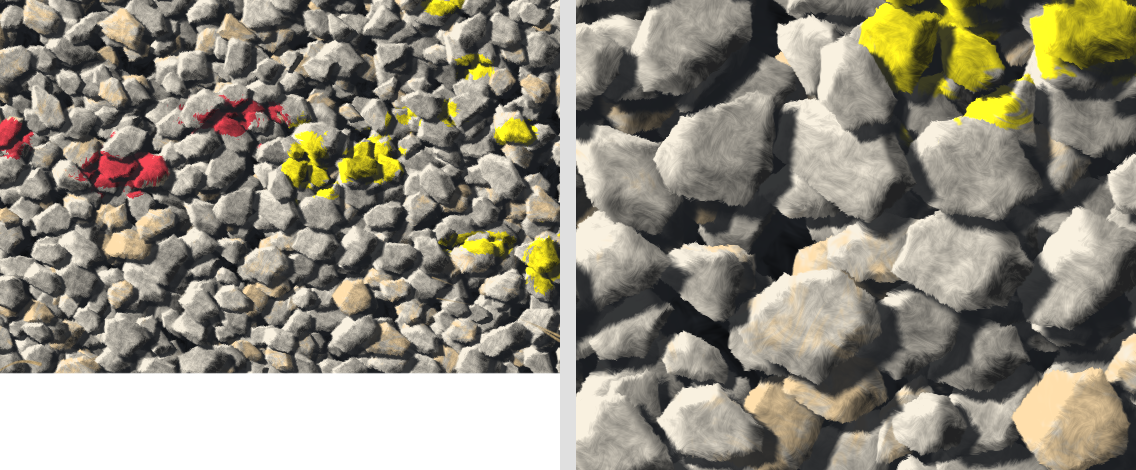
Left: the whole. Right: its middle third, enlarged.
Reproduce this texture procedurally as a Shadertoy shader.

```glsl
#define LAYERS 5
#define FACETS 7
#define FLOOR_Y 0.206
#define KEEP 0.78
#define CELL 0.062
#define SUN vec2(-0.80, 0.60)
#define SHADOW_COL vec3(0.105, 0.115, 0.13)
#define STONE_COL vec3(0.80, 0.785, 0.745)
#define OCHRE_TINT vec3(1.04, 0.89, 0.66)
#define RED_PAINT vec3(0.80, 0.20, 0.24)
#define YELLOW_PAINT vec3(1.08, 1.0, 0.08)
#define STRAW_COL vec3(0.76, 0.65, 0.46)

// Paint spills: centre xy, radii zw
const vec4 redSpills[3] = vec4[3](
    vec4(0.47, 0.75, 0.14, 0.05), vec4(0.24, 0.645, 0.12, 0.06),
    vec4(0.02, 0.705, 0.055, 0.045));
const vec4 yellowSpills[9] = vec4[9](
    vec4(0.66, 0.66, 0.055, 0.09), vec4(0.78, 0.665, 0.09, 0.06),
    vec4(0.86, 0.75, 0.04, 0.03), vec4(0.965, 0.77, 0.04, 0.035),
    vec4(1.11, 0.715, 0.05, 0.03), vec4(1.16, 0.45, 0.06, 0.07),
    vec4(1.03, 0.475, 0.08, 0.03), vec4(1.01, 0.855, 0.04, 0.03),
    vec4(0.95, 0.99, 0.05, 0.02));

vec2 hash2(vec2 p) {
    vec3 q = fract(p.xyx * vec3(0.1031, 0.1030, 0.0973));
    q += dot(q, q.yzx + 33.33);
    return fract((q.xx + q.yz) * q.zy);
}

mat2 rotate(float a) {
    float c = cos(a), s = sin(a);
    return mat2(c, s, -s, c);
}

// Layered, folded sines, roughly -1 to 1
float mottle(vec2 p) {
    float sum = 0.0, amp = 0.5;
    for (int i = 0; i < 5; i++) {
        p = rotate(1.1 + float(i)) * p * 1.75;
        p += 0.8 * sin(p.yx * 0.7 + 1.7);
        sum += amp * sin(p.x) * cos(p.y);
        amp *= 0.76;
    }
    return sum;
}

float spill(vec2 p, vec4 s) {
    return 1.0 - length((p - s.xy) / s.zw);
}

// Angular stone: x = signed edge distance, y = facet light
vec2 stone(vec2 q, vec2 seed, vec2 sun) {
    vec2 r = hash2(seed + 71.3);
    float edge = -2.0;
    float sum = exp(-24.0 * (0.24 + 0.4 * dot(q, r - 0.5)));
    float light = sum * mix(-0.12, 0.28, r.x);
    for (int k = 0; k < FACETS; k++) {
        vec2 rnd = hash2(seed + float(k) * 5.17 + 3.1);
        float a = (float(k) + 0.6 * rnd.x) * 6.2832 / float(FACETS);
        vec2 dir = vec2(cos(a), sin(a));
        float gap = mix(0.60, 1.0, rnd.y) - dot(q, dir);
        edge = max(edge, -gap);
        float w = exp(-24.0 * gap * mix(0.45, 1.8, fract(rnd.x * 7.3)));
        light += w * dot(dir, sun);
        sum += w;
    }
    return vec2(edge, light / sum);
}

float straw(vec2 p, vec2 a, vec2 b, float width, float px) {
    vec2 d = b - a;
    float t = clamp(dot(p - a, d) / dot(d, d), 0.0, 1.0);
    float bend = 0.012 * sin(3.1416 * t);
    float dist = length(p - a - d * t - vec2(0.0, bend));
    return 1.0 - smoothstep(-px, px, dist - width * (0.4 + 0.6 * t));
}

void mainImage(out vec4 fragColor, in vec2 fragCoord) {
    float px = 1.0 / iResolution.y;
    vec2 p = fragCoord * px;
    float grain = mottle(p * 42.0);
    float speck = mottle(p * 120.0 + 9.0);
    vec2 rough = p + 0.0022 * vec2(grain, speck);

    float redField = -9.0, yellowField = -9.0;
    for (int i = 0; i < 3; i++) redField = max(redField, spill(p, redSpills[i]));
    for (int i = 0; i < 9; i++) yellowField = max(yellowField, spill(p, yellowSpills[i]));

    // Pile of stones, each shading those below
    vec3 col = SHADOW_COL * (0.8 + 0.4 * grain);
    for (int n = 0; n < LAYERS; n++) {
        float level = float(n);
        float cell = CELL + 0.026 * fract(level * 0.618 + 0.3);
        vec2 g = rough / cell + level * vec2(7.37, 3.71);
        for (int j = -1; j <= 1; j++)
        for (int i = 1; i >= -1; i--) {
            vec2 id = floor(g) + vec2(i, j);
            vec2 seed = id + level * 43.0;
            vec2 place = hash2(seed), kind = hash2(seed + 19.7);
            if (kind.x > KEEP) continue;

            vec2 offset = g - id - 0.5 - 0.6 * (place - 0.5);
            float size = mix(0.34, 0.62, kind.y);
            if (length(offset) > size * 2.2) continue;
            mat2 turn = rotate((fract(place.x * 9.7) - 0.5) * 1.9);
            vec2 squash = vec2(1.0 / 1.25, 1.12) / size;
            vec2 body = stone(turn * offset * squash, seed, turn * SUN);
            vec2 shadowPos = turn * (offset + SUN * size * 0.38) * squash;
            float shadow = 1.0 - smoothstep(-0.06, 0.08, stone(shadowPos, seed, SUN).x);
            col = mix(col, SHADOW_COL, 0.88 * shadow);

            float tone = fract(kind.x * 23.7);
            float light = 0.76 + 0.62 * body.y + 0.20 * (tone - 0.5);
            light += 0.13 * grain + 0.13 * speck;
            light *= mix(0.8, 1.0, level / float(LAYERS - 1));
            float rust = smoothstep(0.72, 1.0, tone + 0.22 * grain);
            vec3 albedo = STONE_COL * mix(vec3(1.0), OCHRE_TINT, 0.15 + 0.7 * rust);
            float chance = 0.9 * (place.y - 0.62) + 0.25 * grain;
            albedo = mix(albedo, RED_PAINT, smoothstep(0.08, 0.2, redField + chance));
            albedo = mix(albedo, YELLOW_PAINT, smoothstep(0.08, 0.2, yellowField + chance));
            vec3 surface = SHADOW_COL * 0.5 + albedo * clamp(light, 0.1, 1.15);
            float soft = 1.2 * px / (cell * size);
            col = mix(col, surface, 1.0 - smoothstep(-soft, soft, body.x));
        }
    }

    // Dry stalks
    float stalk = straw(p, vec2(0.92, 0.41), vec2(1.19, 0.275), 0.0028, px);
    stalk = max(stalk, straw(p, vec2(0.93, 0.365), vec2(1.19, 0.285), 0.0024, px));
    stalk = max(stalk, straw(p, vec2(0.0, 0.212), vec2(0.085, 0.225), 0.004, px));
    col = mix(col, STRAW_COL * (0.9 + 0.2 * speck), stalk);

    // Blank strip underneath
    col = mix(vec3(1.0), col, smoothstep(-px, px, p.y - FLOOR_Y));
    fragColor = vec4(clamp(col, 0.0, 1.0), 1.0);
}
```
